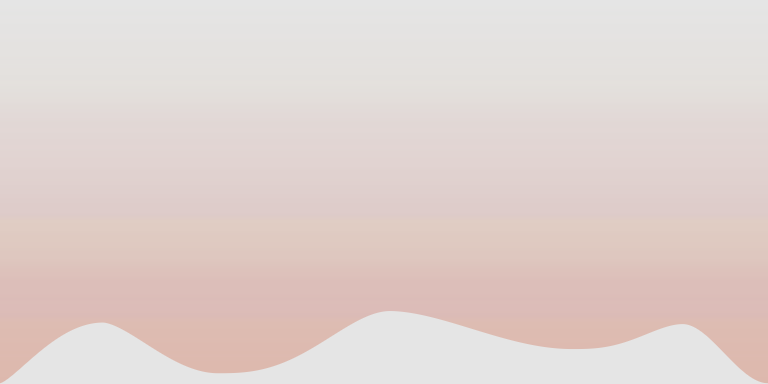
This background is drawn by a WebGL 1 fragment shader. Its source:

```glsl
precision highp float;

uniform vec2 u_resolution;

// Sky colours, from the top edge down
const vec3 PALE_GREY  = vec3(0.898, 0.898, 0.898);
const vec3 WARM_GREY  = vec3(0.892, 0.878, 0.864);
const vec3 PALE_MAUVE = vec3(0.884, 0.847, 0.839);
const vec3 SOFT_ROSE  = vec3(0.883, 0.829, 0.820);
const vec3 DUSTY_ROSE = vec3(0.868, 0.795, 0.788);
const vec3 SAND       = vec3(0.878, 0.804, 0.769);
const vec3 DARK_SAND  = vec3(0.870, 0.780, 0.747);
const vec3 DEEP_ROSE  = vec3(0.863, 0.747, 0.726);
const vec3 LOW_ROSE   = vec3(0.861, 0.735, 0.718);
const vec3 PEACH      = vec3(0.867, 0.737, 0.698);
const vec3 CLAY       = vec3(0.867, 0.722, 0.678);

const vec3 HILL_COLOR = vec3(0.898, 0.898, 0.898);
const float HILL_BASE = 0.002;
const float BAND_STRENGTH = 0.0012;

// Linear blend weight between two depths
float ramp(float start, float end, float depth) {
  return clamp((depth - start) / (end - start), 0.0, 1.0);
}

// S-shaped slope; skew below one bends it towards its start
float slope(float start, float end, float skew, float x) {
  float t = pow(ramp(start, end, x), skew);
  return t * t * (3.0 - 2.0 * t);
}

// Alternating rises and falls form three crests
float hillHeight(float x) {
  float h = HILL_BASE;
  h += 0.158 * slope(0.000, 0.134, 0.70, x);
  h -= 0.132 * slope(0.134, 0.284, 0.82, x);
  h += 0.162 * slope(0.284, 0.508, 1.38, x);
  h -= 0.099 * slope(0.508, 0.745, 0.92, x);
  h += 0.065 * slope(0.745, 0.889, 1.44, x);
  h -= 0.154 * slope(0.889, 1.000, 0.98, x);
  return h;
}

vec3 skyColor(float depth) {
  vec3 c = mix(PALE_GREY, WARM_GREY, ramp(0.00, 0.23, depth));
  c = mix(c, PALE_MAUVE, ramp(0.23, 0.31, depth));
  c = mix(c, SOFT_ROSE,  ramp(0.31, 0.42, depth));
  c = mix(c, DUSTY_ROSE, ramp(0.42, 0.56, depth));
  c = mix(c, SAND,       ramp(0.56, 0.574, depth));
  c = mix(c, DARK_SAND,  ramp(0.574, 0.67, depth));
  c = mix(c, DEEP_ROSE,  ramp(0.67, 0.73, depth));
  c = mix(c, LOW_ROSE,   ramp(0.73, 0.82, depth));
  c = mix(c, PEACH,      ramp(0.82, 0.84, depth));
  c = mix(c, CLAY,       ramp(0.84, 1.00, depth));

  // Faint horizontal bands
  float bands = sin(depth * 151.0) + 0.6 * sin(depth * 263.0 + 1.7);
  return c + BAND_STRENGTH * bands;
}

void main() {
  vec2 uv = gl_FragCoord.xy / u_resolution;
  vec2 pixel = 1.0 / u_resolution;

  // Vertical gap to the ridge, corrected for its steepness
  float height = hillHeight(uv.x);
  float rise = (hillHeight(uv.x + pixel.x) - hillHeight(uv.x - pixel.x)) / (2.0 * pixel.y);
  float gap = (height - uv.y) / (pixel.y * sqrt(1.0 + rise * rise));
  float cover = clamp(gap + 0.5, 0.0, 1.0);

  gl_FragColor = vec4(mix(skyColor(1.0 - uv.y), HILL_COLOR, cover), 1.0);
}
```
